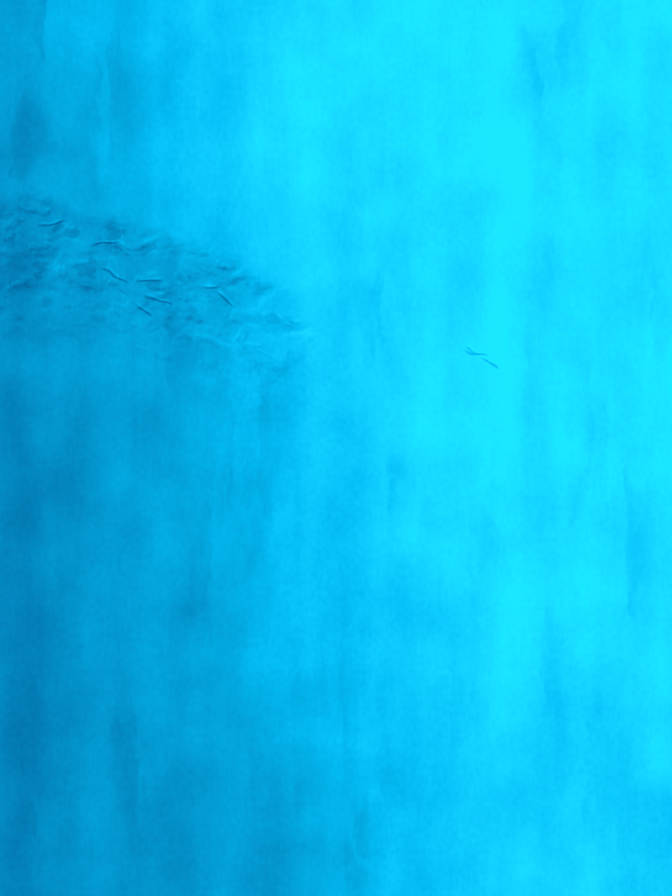
Reproduce this texture procedurally as a WebGL 2 fragment shader.

```glsl
#version 300 es
precision highp float;

#define SHADE_GREEN 0.52
#define LIGHT_GREEN 0.885
#define MOTTLE 0.105
#define STREAK 0.065
#define STROKES 34
#define STROKE_DEPTH 0.062
#define PATCH_DEPTH 0.075
#define RELIEF 0.30
#define CRACKS 12
#define CRACK_DEPTH 0.15
#define GRAIN 0.016

uniform vec2 u_resolution;
out vec4 fragColor;

float hash(float n) { return fract(sin(n * 91.345) * 4375.85); }

vec2 gradient(vec2 cell) {
    float a = 6.2832 * fract(sin(dot(cell, vec2(127.1, 311.7))) * 4375.85);
    return vec2(cos(a), sin(a));
}

// Gradient noise, roughly -1 to 1
float noise(vec2 p) {
    vec2 i = floor(p), f = p - i;
    vec2 w = f * f * f * (f * (f * 6.0 - 15.0) + 10.0);
    vec2 e = vec2(0.0, 1.0);
    float low = mix(dot(gradient(i), f), dot(gradient(i + e.yx), f - e.yx), w.x);
    float high = mix(dot(gradient(i + e), f - e), dot(gradient(i + e.yy), f - e.yy), w.x);
    return 1.4 * mix(low, high, w.y);
}

float fbm(vec2 p) {
    float sum = 0.0, amp = 0.5;
    for (int i = 0; i < 5; i++) {
        sum += amp * noise(p);
        p = mat2(1.6, 1.2, -1.2, 1.6) * p + 7.3;
        amp *= 0.5;
    }
    return sum;
}

// Peeled plaster: soft lumps with sharp flake rims
float flakeHeight(vec2 p) {
    p += 0.012 * vec2(noise(p * 30.0), noise(p * 30.0 + 9.0));
    float lumps = fbm(p * vec2(17.0, 27.0));
    return 0.5 * lumps + 0.14 * smoothstep(-0.03, 0.03, lumps - 0.16)
         + 0.08 * smoothstep(-0.03, 0.03, lumps + 0.16);
}

// Upright brush marks with one crisp side and ragged ends
float brushMarks(vec2 p) {
    float sum = 0.0;
    vec2 ragged = vec2(0.012, 0.07) * vec2(fbm(p * 25.0), fbm(p * vec2(40.0, 9.0)));
    for (int i = 0; i < STROKES; i++) {
        float s = float(i) * 5.0 + 3.0;
        vec2 size = vec2(mix(0.008, 0.035, hash(s)), mix(0.025, 0.12, hash(s + 1.0)));
        vec2 d = p + ragged - vec2(0.75 * hash(s + 2.0), hash(s + 3.0));
        float side = hash(s + 4.0) < 0.5 ? -1.0 : 1.0;
        float across = smoothstep(-size.x * 1.5, size.x, d.x * side)
                     * smoothstep(size.x + 0.005, size.x, d.x * side);
        float along = smoothstep(size.y, size.y * 0.45, abs(d.y));
        sum += across * along * mix(0.3, 1.0, hash(s + 2.5));
    }
    return min(sum, 1.5);
}

// Short hairlines: x is the dark line, y its lit lip
vec2 cracks(vec2 p, float px) {
    vec2 sum = vec2(0.0);
    p += 0.0025 * vec2(noise(p * 60.0), noise(p * 60.0 + 5.0));
    for (int i = 0; i < CRACKS; i++) {
        float s = float(i) * 4.0 + 60.0;
        vec2 r = vec2(hash(s), hash(s + 1.0));
        bool nearRight = i > CRACKS - 4;
        vec2 c = nearRight ? vec2(0.52, 0.592) + r * vec2(0.05, 0.025)
                           : vec2(0.01 + 0.29 * r.x, 0.755 - 1.0 * r.x * r.x * 0.09 - 0.11 * r.y);
        float a = mix(-0.95, 0.25, hash(s + 2.0));
        vec2 d = mat2(cos(a), -sin(a), sin(a), cos(a)) * (p - c);
        float fade = smoothstep(1.0, 0.4, abs(d.x) / mix(0.010, 0.022, hash(s + 3.0)));
        float w = 0.0006 + 0.5 * px;
        sum += fade * vec2(smoothstep(w * 2.0, 0.0, abs(d.y)),
                           smoothstep(w * 2.0, 0.0, abs(d.y - 0.0025)));
    }
    return min(sum, 1.0);
}

void main() {
    vec2 uv = gl_FragCoord.xy / u_resolution;
    vec2 p = vec2(uv.x * 0.75, uv.y);
    float px = 1.0 / u_resolution.y;

    // Light from the upper right, dimmer toward the lower edge
    float light = smoothstep(-0.22, 0.86, uv.x + 0.38 * (uv.y - 0.5));
    float green = mix(SHADE_GREEN, LIGHT_GREEN, light);
    green -= 0.14 * smoothstep(0.75, 1.05, uv.x) * smoothstep(0.4, 0.0, uv.y);

    // Washes, upright streaks and brush marks
    green += MOTTLE * (fbm(p * vec2(5.0, 4.0)) + 0.6 * fbm(p * 14.0 + 3.0));
    green += STREAK * fbm(p * vec2(22.0, 2.5) + 11.0);
    green -= STROKE_DEPTH * brushMarks(p) * (0.75 + 0.9 * fbm(p * vec2(50.0, 20.0)));

    // Damaged patch below a sagging rim
    float depth = 0.775 - 0.95 * p.x * p.x - p.y + 0.03 * fbm(p * 14.0);
    float damaged = smoothstep(-0.012, 0.015, depth) * smoothstep(0.19, 0.05, depth)
                  * smoothstep(0.36, 0.26, p.x + 0.06 * noise(p * 20.0));
    float slope = flakeHeight(p) - flakeHeight(p + vec2(-0.002, 0.004));
    float flecks = smoothstep(0.12, 0.32, fbm(p * vec2(36.0, 52.0) + 4.0));
    green += damaged * (clamp(RELIEF * slope, -0.11, 0.08) - 0.07 * flecks
                        - PATCH_DEPTH * (0.6 + 1.2 * fbm(p * 18.0 + 2.0)));
    float rim = exp(-pow((depth - 0.004) / 0.010, 2.0)) * smoothstep(0.26, 0.08, p.x);
    green -= 0.09 * rim * (0.7 + 1.2 * fbm(p * 18.0));

    // Hairline cracks and fine tooth
    vec2 crack = cracks(p, px);
    green += CRACK_DEPTH * (0.35 * crack.y - crack.x);
    green += GRAIN * (noise(p * 170.0) + 0.6 * noise(p * vec2(260.0, 90.0)));

    // Pigment ramp: red and blue follow green
    green = clamp(green, 0.34, 0.91);
    float red = 0.01 + 0.09 * smoothstep(0.70, 0.89, green);
    float blue = min(green + 0.22, mix(0.98, 1.0, smoothstep(0.76, 0.82, green)));
    fragColor = vec4(red, green, blue, 1.0);
}
```
